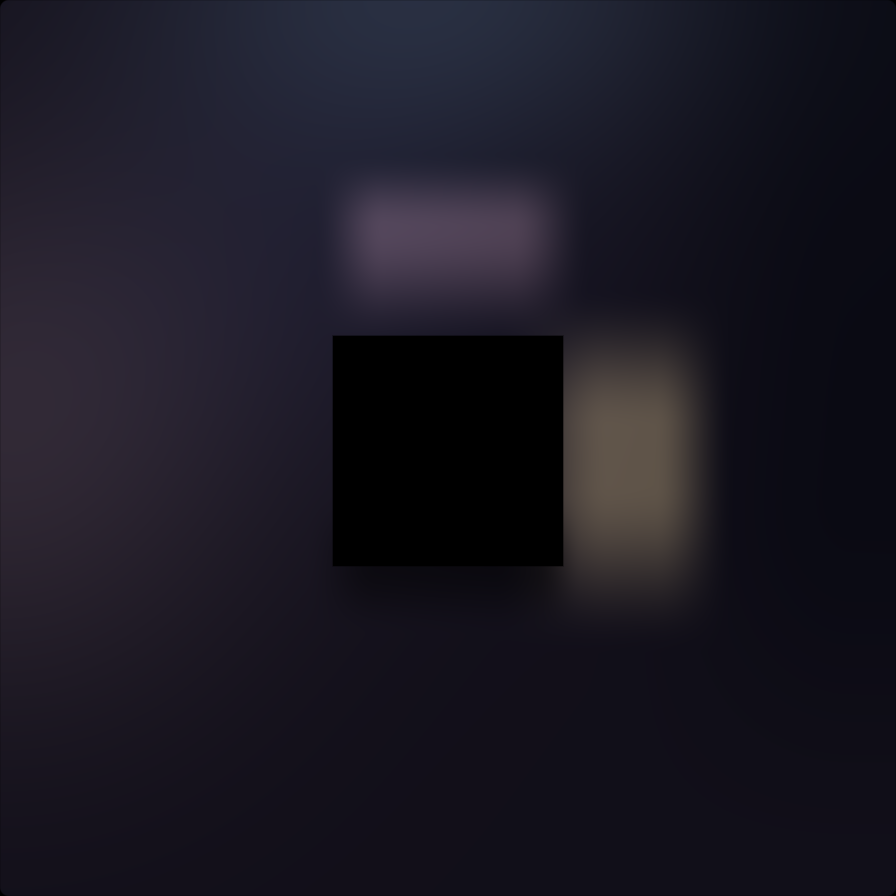
Reproduce this background procedurally as a WebGL 2 fragment shader.

```glsl
#version 300 es
precision highp float;
// A black square floating on a dim violet wall lit by blurred coloured lights.
// Wide gaussian pools tint the wall, soft-edged panels add the two bright
// glows, and distance functions cut the square and the rounded canvas rim.

uniform vec2 u_resolution;
out vec4 fragColor;

// Elliptical gaussian pool of light.
float pool(vec2 p, vec2 center, vec2 radius) {
    vec2 d = (p - center) / radius;
    return exp(-dot(d, d));
}

// Rises from edges.x to edges.y, then falls from edges.z to edges.w.
float band(float x, vec4 edges) {
    return smoothstep(edges.x, edges.y, x) * (1.0 - smoothstep(edges.z, edges.w, x));
}

// Rectangle whose four sides each have their own softness.
float softPanel(vec2 p, vec4 edgesX, vec4 edgesY) {
    return band(p.x, edgesX) * band(p.y, edgesY);
}

// Signed distance to a rounded box.
float roundedBox(vec2 p, vec2 halfSize, float radius) {
    vec2 q = abs(p) - halfSize + radius;
    return length(max(q, 0.0)) + min(max(q.x, q.y), 0.0) - radius;
}

// Smooth coverage of a shape from its signed distance.
float coverage(float dist, float softness) {
    return 1.0 - smoothstep(-softness, softness, dist);
}

// Unlit wall, darker and bluer toward the right.
vec3 wall(vec2 p) {
    vec3 violetBlack = vec3(0.068, 0.058, 0.098);
    vec3 blueBlack = vec3(0.040, 0.040, 0.075);
    float toRight = smoothstep(0.65, 0.95, p.x) * smoothstep(0.0, 0.45, p.y);
    return mix(violetBlack, blueBlack, toRight);
}

// Broad background lights.
vec3 ambientLights(vec2 p) {
    vec3 mauve = vec3(0.120, 0.098, 0.103);
    vec3 blue = vec3(0.085, 0.120, 0.145);
    vec3 violet = vec3(0.030, 0.035, 0.060);
    return mauve * pool(p, vec2(0.0, 0.53), vec2(0.30, 0.32))
         + blue * pool(p, vec2(0.48, 1.02), vec2(0.33, 0.20))
         + violet * pool(p, vec2(0.35, 0.72), vec2(0.30, 0.25));
}

// The two blurred panels beside the square.
vec3 panelLights(vec2 p) {
    vec3 pink = vec3(0.210, 0.160, 0.175);
    vec3 amber = vec3(0.305, 0.270, 0.185);
    float upper = softPanel(p, vec4(0.35, 0.43, 0.57, 0.66), vec4(0.61, 0.74, 0.745, 0.83));
    float side = softPanel(p, vec4(0.55, 0.68, 0.73, 0.82), vec4(0.27, 0.46, 0.52, 0.68));
    return pink * upper + amber * side;
}

void main() {
    vec2 p = gl_FragCoord.xy / u_resolution;
    float pixel = 1.0 / min(u_resolution.x, u_resolution.y);

    vec3 color = wall(p) + ambientLights(p) + panelLights(p);

    // Shadow cast just below the square.
    float shadow = softPanel(p, vec4(0.34, 0.42, 0.60, 0.65), vec4(0.29, 0.37, 0.38, 0.45));
    color *= 1.0 - 0.45 * shadow;

    // Black square and the rounded rim of the canvas.
    float square = roundedBox(p - vec2(0.5, 0.4967), vec2(0.1287), 0.0);
    float rim = roundedBox(p - 0.5, vec2(0.5), 0.01);
    color *= 1.0 - coverage(square, 0.75 * pixel);
    color *= coverage(rim, pixel);

    fragColor = vec4(color, 1.0);
}
```
